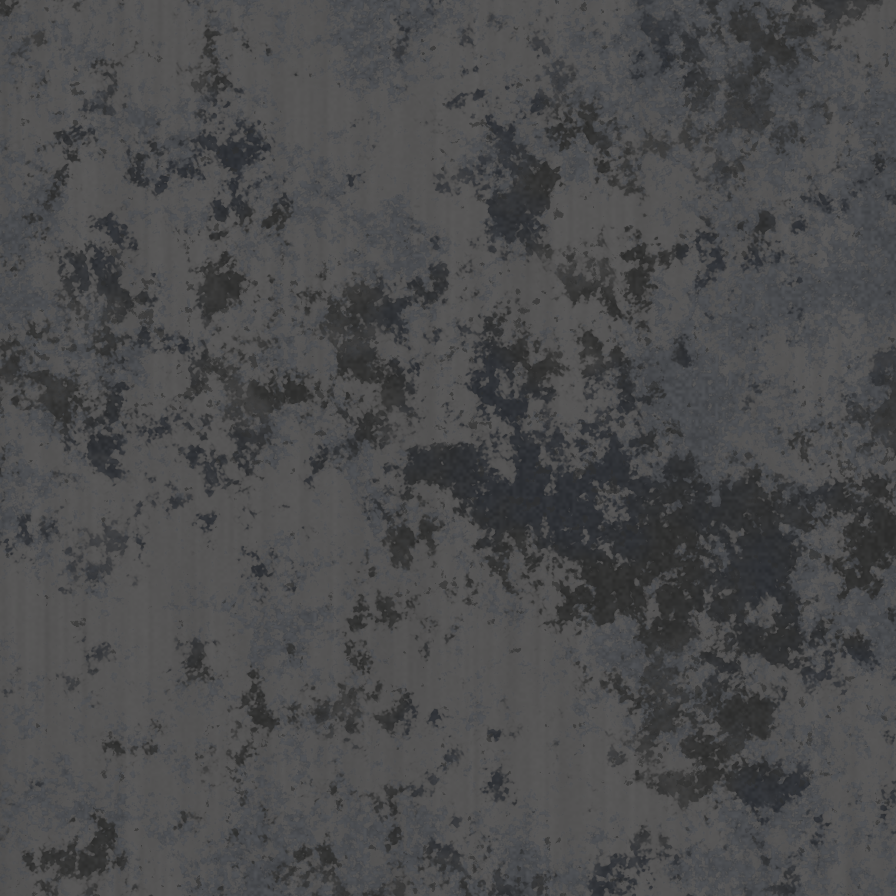
Give the GLSL for this texture, as a three.js fragment shader.

```glsl
varying vec2 vUv;

#define STEEL vec3(0.336, 0.333, 0.332)
#define HAZE vec3(0.260, 0.273, 0.293)
#define CRUST_WARM vec3(0.185, 0.186, 0.184)
#define CRUST_COOL vec3(0.176, 0.187, 0.206)
#define CRUST_LEVEL 0.615
#define CRUST_EDGE 0.045
#define CLUSTER_SCALE 5.0
#define GRAIN_SCALE 25.0
#define SPECKLE_SCALE 270.0
#define STREAK_DEPTH 0.024
#define BAND_HEIGHT 0.41

float hash(vec2 p) {
  return fract(sin(dot(p, vec2(127.1, 311.7))) * 43758.5453);
}

float noise(vec2 p) {
  vec2 cell = floor(p);
  vec2 f = fract(p);
  f = f * f * (3.0 - 2.0 * f);
  float low = mix(hash(cell), hash(cell + vec2(1.0, 0.0)), f.x);
  float high = mix(hash(cell + vec2(0.0, 1.0)), hash(cell + vec2(1.0, 1.0)), f.x);
  return mix(low, high, f.y);
}

// Normalised fractal noise; a higher gain gives more ragged shapes
float fbm(vec2 p, float gain) {
  float sum = 0.0;
  float total = 0.0;
  float weight = 1.0;
  for (int i = 0; i < 5; i++) {
    sum += weight * noise(p);
    total += weight;
    weight *= gain;
    p = mat2(1.6, 1.2, -1.2, 1.6) * p + 17.3;
  }
  return sum / total;
}

// Fine vertical brushing, centred on zero
float brushing(vec2 p) {
  float wide = noise(vec2(p.x * 22.0, p.y * 1.2));
  float medium = noise(vec2(p.x * 75.0 + 9.0, p.y * 3.0));
  float fine = noise(vec2(p.x * 190.0 + 31.0, p.y * 7.0));
  return 0.3 * wide + 0.35 * medium + 0.35 * fine - 0.5;
}

void main() {
  vec2 p = vUv;
  float speckle = noise(p * SPECKLE_SCALE) - 0.5;

  // Brushed metal
  vec3 color = STEEL + 2.0 * STREAK_DEPTH * brushing(p);
  color += 0.012 * speckle;

  // Bluish haze broken into fine grains, heavier toward the bottom
  float hazeCluster = fbm(p * 7.0 + 41.0, 0.65) - 0.5;
  float hazeGrain = fbm(p * 45.0 + 7.0, 0.95) - 0.5;
  float bottom = 1.0 - smoothstep(0.05, 0.35, p.y);
  float hazeField = 0.9 * hazeCluster + 0.8 * hazeGrain + 0.3 * speckle + 0.06 * bottom;
  float haze = smoothstep(-0.02, 0.19, hazeField);
  color = mix(color, HAZE + 0.09 * speckle, 0.72 * haze);

  // Ragged crumbs of crust, gathered in loose clusters and a horizontal band
  float cluster = fbm(p * CLUSTER_SCALE + 12.0, 0.6) - 0.5;
  float bandOffset = (p.y - BAND_HEIGHT) / 0.11;
  float band = exp(-bandOffset * bandOffset);
  float grain = fbm(p * GRAIN_SCALE + 70.0, 0.8);
  float crustField = grain + 0.55 * cluster + 0.07 * band + 0.06 * speckle;
  float stain = smoothstep(CRUST_LEVEL - 0.12, CRUST_LEVEL + 0.02, crustField);
  float crust = smoothstep(CRUST_LEVEL - CRUST_EDGE, CRUST_LEVEL + CRUST_EDGE, crustField);
  float coolness = smoothstep(0.4, 0.6, fbm(p * 6.0 + 93.0, 0.5) + 0.1 * band);
  float density = smoothstep(0.3, 0.6, fbm(p * 11.0 + 57.0, 0.7) + 0.08 * band);
  vec3 crustColor = mix(CRUST_WARM, CRUST_COOL, coolness) + 0.05 * speckle;
  color *= 1.0 - 0.09 * stain;
  color = mix(color, crustColor, mix(0.5, 0.95, density) * crust);

  // Scattered small pits
  float pits = smoothstep(0.72, 0.80, fbm(p * 95.0 + 5.0, 0.5) + 0.35 * cluster);
  color = mix(color, CRUST_WARM, 0.6 * pits);

  gl_FragColor = vec4(color, 1.0);
}
```
